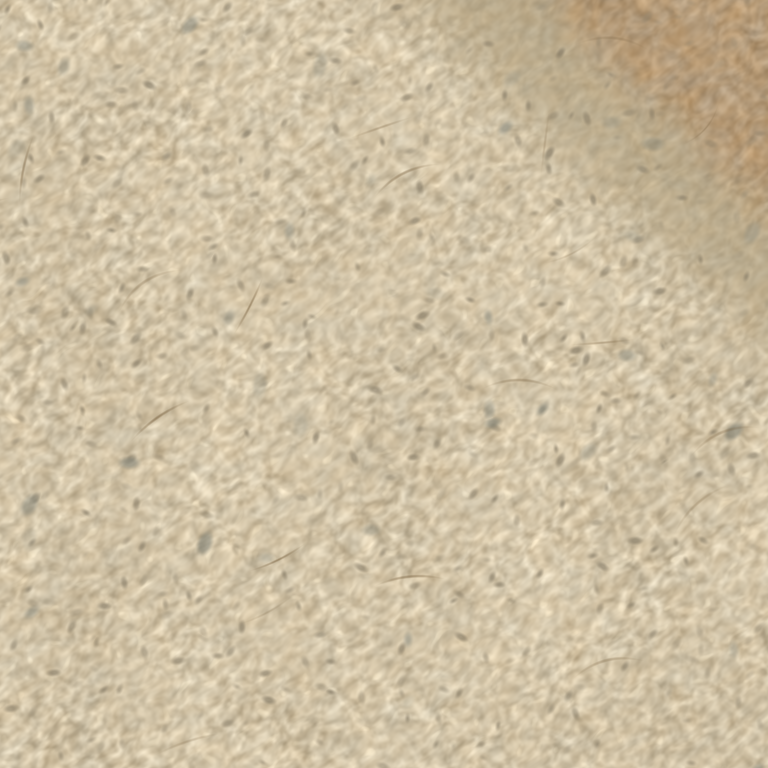
A WebGL 2 fragment shader for this texture:

```glsl
#version 300 es
precision highp float;
// Pale sandy stone with a soft brown stain across the upper right corner.
// Stretched gradient noise makes the grain; jittered cells scatter the
// mineral flecks, larger grey pebbles and thin dry fibres on top.

#define GRAIN_CELLS 82.0
#define GRAIN_CONTRAST 0.175
#define FLECK_CELLS 40.0
#define FLECK_DENSITY 0.30
#define PEBBLE_CELLS 13.0
#define PEBBLE_DENSITY 0.22
#define FIBRE_CELLS 8.0
#define FIBRE_DENSITY 0.28
#define LEAN 0.70
#define STAIN_EDGE 1.09
#define STAIN_CORE 1.21

uniform vec2 u_resolution;
out vec4 fragColor;

const vec3 SAND = vec3(0.822, 0.766, 0.655);
const vec3 BAND = vec3(0.735, 0.675, 0.555);
const vec3 BROWN = vec3(0.700, 0.595, 0.460);
const vec3 FLECK = vec3(0.50, 0.46, 0.38);
const vec3 PEBBLE = vec3(0.53, 0.53, 0.48);
const vec3 FIBRE = vec3(0.49, 0.40, 0.27);

// Integer hash: two random values in 0..1 for a cell
vec2 hash2(vec2 cell, float seed) {
  uvec3 v = uvec3(ivec3(vec3(cell, seed)) + 4096);
  v = v * 1664525u + 1013904223u;
  v.x += v.y * v.z; v.y += v.z * v.x; v.z += v.x * v.y;
  v ^= v >> 16u;
  v.x += v.y * v.z; v.y += v.z * v.x;
  return vec2(v.xy >> 8u) / 16777216.0;
}

float cornerSlope(vec2 cell, vec2 offset, float seed) {
  float a = 6.2832 * hash2(cell, seed).x;
  return dot(vec2(cos(a), sin(a)), offset);
}

float gradientNoise(vec2 p, float seed) {
  vec2 i = floor(p), f = p - i;
  vec2 w = f * f * f * (f * (f * 6.0 - 15.0) + 10.0);
  vec2 e = vec2(1.0, 0.0);
  float low = mix(cornerSlope(i, f, seed), cornerSlope(i + e, f - e, seed), w.x);
  float high = mix(cornerSlope(i + e.yx, f - e.yx, seed),
                   cornerSlope(i + 1.0, f - 1.0, seed), w.x);
  return mix(low, high, w.y);
}

vec2 rotate(vec2 p, float a) {
  float c = cos(a), s = sin(a);
  return vec2(c * p.x + s * p.y, c * p.y - s * p.x);
}

// Coverage of scattered ellipses; radii and softness in canvas units
float scatter(vec2 p, float cells, float density, vec2 radii, float soft,
              float spread, float bend, float seed) {
  vec2 home = floor(p * cells);
  float cover = 0.0;
  for (int y = -1; y <= 1; y++) {
    for (int x = -1; x <= 1; x++) {
      vec2 cell = home + vec2(x, y);
      vec2 place = hash2(cell, seed);
      vec2 pick = hash2(cell, seed + 1.0);
      vec2 form = hash2(cell, seed + 2.0);
      if (pick.x > density) continue;
      vec2 q = rotate(p - (cell + place) / cells, LEAN + (form.x - 0.5) * spread);
      q.y += bend * (form.y - 0.5) * q.x * q.x;
      vec2 r = radii * mix(0.6, 1.25, form.y);
      float d = (length(q / r) - 1.0) * r.y;
      cover = max(cover, (1.0 - smoothstep(-soft, soft, d)) * mix(0.3, 1.0, pick.y));
    }
  }
  return cover;
}

void main() {
  vec2 p = gl_FragCoord.xy / u_resolution.y;

  // Broad tone, also used to break up the stain outline
  float broad = gradientNoise(p * 5.0, 1.0) + 0.5 * gradientNoise(p * 13.0, 2.0);
  float diagonal = dot(p, vec2(0.69, 0.72)) + 0.035 * broad;
  float band = smoothstep(STAIN_EDGE - 0.06, STAIN_EDGE + 0.05, diagonal);
  float core = smoothstep(STAIN_CORE - 0.05, STAIN_CORE + 0.05, diagonal);

  // Grain stretched along the lean and slightly warped
  vec2 g = rotate(p, LEAN) * vec2(0.82, 1.12) * GRAIN_CELLS;
  g += 0.5 * vec2(gradientNoise(p * 30.0, 3.0), gradientNoise(p * 30.0, 4.0));
  float fine = gradientNoise(g, 5.0) + 0.35 * gradientNoise(g * 1.9, 6.0);
  float coarse = gradientNoise(g * 0.5, 7.0);
  float patchy = 0.85 + 0.5 * gradientNoise(p * 9.0, 8.0);
  float grain = (fine + 0.5 * coarse) * patchy * (1.0 - 0.55 * band + 0.3 * core);

  // Base colour with warm and cool drift
  vec3 color = mix(mix(SAND, BAND, band), BROWN, core);
  color += vec3(1.0, 1.02, 1.03) * (GRAIN_CONTRAST * grain + 0.035 * broad);
  float warmth = gradientNoise(p * 22.0, 9.0) + gradientNoise(g * 0.7, 10.0);
  color += warmth * vec3(0.012, -0.002, -0.018) * (1.0 + core);

  // Pale chips
  float chip = smoothstep(0.28, 0.55, gradientNoise(g * 0.8 + 17.0, 11.0));
  color += chip * vec3(0.055, 0.055, 0.05) * (1.0 - 0.6 * band);

  // Flecks, pebbles and fibres
  float fleck = scatter(p, FLECK_CELLS, FLECK_DENSITY, vec2(0.0062, 0.0034),
                        0.0026, 2.6, 0.0, 20.0);
  float pebble = scatter(p, PEBBLE_CELLS, PEBBLE_DENSITY, vec2(0.0125, 0.0075),
                         0.0038, 2.0, 0.0, 30.0);
  float fibre = scatter(p, FIBRE_CELLS, FIBRE_DENSITY, vec2(0.024, 0.0014),
                        0.0014, 1.6, 14.0, 40.0);
  color = mix(color, FLECK, 0.62 * fleck * (1.0 - 0.5 * core));
  color = mix(color, PEBBLE + 0.06 * fine, 0.68 * pebble * (1.0 - 0.7 * core));
  color = mix(color, FIBRE, 0.6 * fibre);

  fragColor = vec4(clamp(color, 0.0, 1.0), 1.0);
}
```
